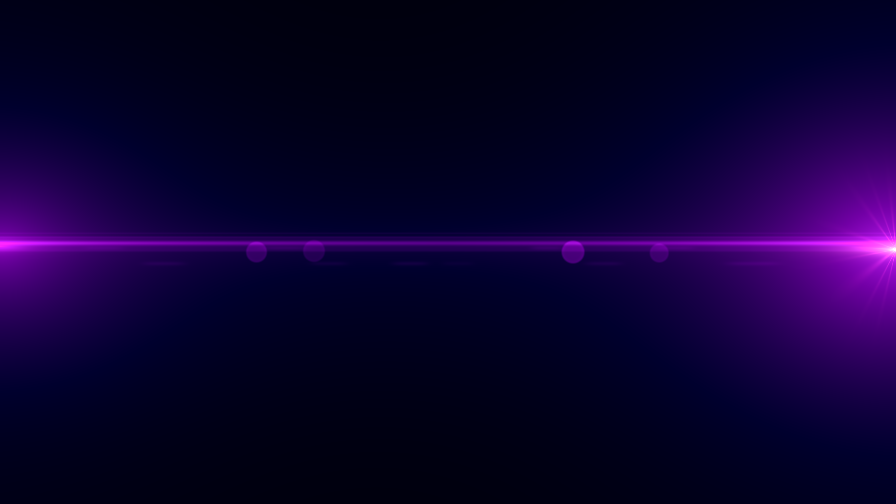
Give the GLSL for this background, as a Shadertoy shader.

```glsl
// Violet horizon flare on deep navy: two side glows, thin streaks and faint lens discs.

float hash(float n) {
    return fract(sin(n * 91.345) * 4375.85);
}

// Soft horizontal line centred on height y
float streak(float h, float y, float halfWidth) {
    float d = (h - y) / halfWidth;
    return exp(-d * d);
}

// Exponential falloff around an offset
float glow(vec2 offset, float radius) {
    return exp(-length(offset) / radius);
}

float disc(vec2 p, vec2 centre, float radius) {
    float d = length(p - centre);
    float rim = 0.85 + 0.15 * smoothstep(0.6, 1.0, d / radius);
    return rim * (1.0 - smoothstep(radius - 0.003, radius + 0.002, d));
}

// Short smudges of light scattered just around the horizon
float dashes(vec2 p, float aspect) {
    float sum = 0.0;
    for (int i = 0; i < 12; i++) {
        float k = float(i);
        vec2 c = vec2(aspect * (k + hash(k + 1.0)) / 12.0,
                      mix(0.477, 0.508, step(0.6, hash(k + 7.3))));
        vec2 q = abs(p - c) / vec2(0.02 + 0.04 * hash(k + 3.7), 0.004);
        sum += exp(-pow(q.x, 4.0) - q.y * q.y) * (0.4 + 0.6 * hash(k + 5.1));
    }
    return sum;
}

void mainImage(out vec4 fragColor, in vec2 fragCoord) {
    vec2 p = fragCoord / iResolution.y;
    float aspect = iResolution.x / iResolution.y;
    float side = abs(2.0 * p.x / aspect - 1.0);
    vec2 fromLeft = p - vec2(0.0, 0.511);
    vec2 fromRight = p - vec2(aspect, 0.505);

    // Dim backdrop, darkest at the top and bottom
    float light = 0.04 + 0.075 * exp(-pow((p.y - 0.49) / 0.27, 2.0));
    light += 0.02 * side * side;

    // Side glows
    light += 0.50 * glow(fromLeft * vec2(0.85, 1.0), 0.17);
    light += 0.76 * glow(fromRight * vec2(0.85, 1.0), 0.215);

    // Haze and layered streaks along the horizon
    light += 0.09 * exp(-abs(p.y - 0.508) / 0.05);
    float band = smoothstep(0.498, 0.504, p.y) * (1.0 - smoothstep(0.520, 0.534, p.y));
    light += 0.09 * band;
    light += (0.24 + 0.12 * side) * streak(p.y, 0.5175, 0.0045);
    light += 0.09 * streak(p.y, 0.529, 0.0025);
    light += 0.05 * streak(p.y, 0.537, 0.002);
    light += 0.07 * dashes(p, aspect);

    // Lens discs
    light += 0.19 * disc(p, vec2(0.509, 0.500), 0.021);
    light += 0.13 * disc(p, vec2(0.623, 0.502), 0.022);
    light += 0.27 * disc(p, vec2(1.137, 0.500), 0.023);
    light += 0.15 * disc(p, vec2(1.308, 0.498), 0.019);

    // Blue leads, red joins as the light grows, green only in the hottest parts
    float red = max(0.95 * (light - 0.18), 0.0);
    float green = 0.25 * max(light - 0.65, 0.0);
    vec3 col = vec3(red, green, light);

    // Hot cores with flattened tails
    float leftCore = glow(fromLeft * vec2(1.0, 7.0), 0.05);
    float rightCore = glow(fromRight * vec2(1.0, 9.0), 0.065);
    col += vec3(0.35, 0.08, 0.30) * leftCore;
    col += vec3(0.75, 0.50, 0.35) * rightCore;
    col += vec3(0.6, 0.6, 0.3) * glow(fromRight * vec2(1.0, 2.0), 0.018);

    // Fine rays around the right core
    float angle = atan(fromRight.y, -fromRight.x);
    float rays = pow(0.5 + 0.5 * sin(angle * 17.0 + 2.0 * sin(angle * 5.0)), 6.0);
    col += vec3(0.35, 0.12, 0.15) * rays * glow(fromRight, 0.04);

    fragColor = vec4(clamp(col, 0.0, 1.0), 1.0);
}
```
